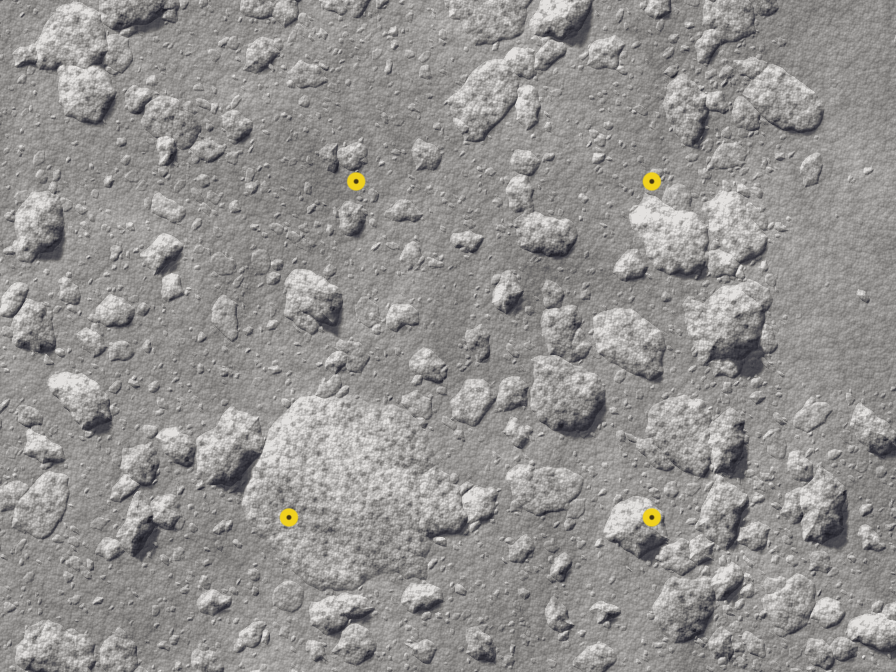
This texture is drawn by a WebGL 1 fragment shader. Its source:

```glsl
precision highp float;
uniform vec2 u_resolution;

vec2 hash2(vec2 p) {
  vec3 q = fract(p.xyx * vec3(0.1031, 0.1030, 0.0973));
  q += dot(q, q.yzx + 33.33);
  return fract((q.xx + q.yz) * q.zy);
}

mat2 rotation(float a) {
  return mat2(cos(a), sin(a), -sin(a), cos(a));
}

// Cellular noise: distance to the nearest scattered point
float cells(vec2 p) {
  vec2 base = floor(p);
  float nearest = 2.0;
  for (int j = -1; j <= 1; j++)
    for (int i = -1; i <= 1; i++) {
      vec2 id = base + vec2(float(i), float(j));
      vec2 d = id + hash2(id) - p;
      nearest = min(nearest, dot(d, d));
    }
  return sqrt(nearest);
}

float grain(vec2 p) {
  float sum = 0.0, amplitude = 0.5;
  for (int i = 0; i < 3; i++) {
    sum += amplitude * (0.48 - cells(p));
    p = rotation(0.9) * p * 2.05 + 17.3;
    amplitude *= 0.7;
  }
  return sum;
}

// Broad mottling from layered, bent sines
float mottle(vec2 p) {
  float sum = 0.0, amplitude = 0.5;
  for (int i = 0; i < 5; i++) {
    p = rotation(1.1) * p * 1.7 + 2.3;
    p += 0.6 * sin(p.yx * 1.3 + float(i));
    sum += amplitude * sin(p.x) * sin(p.y);
    amplitude *= 0.8;
  }
  return sum;
}

// Depth inside an angular, elongated convex outline
float stoneDepth(vec2 q, float radius, vec2 seed) {
  vec2 shape = hash2(seed + 3.7);
  q = rotation(shape.x * 6.28) * q;
  q.y *= 1.0 + 0.7 * shape.y;
  float edge = length(q) - radius;
  for (int k = 0; k < 6; k++) {
    vec2 r = hash2(seed + 11.3 * float(k + 1));
    float a = (float(k) + 0.7 * r.x) * 1.047;
    edge = max(edge, dot(q, vec2(cos(a), sin(a))) - radius * (0.7 + 0.35 * r.y));
  }
  return -edge;
}

// Bare earth beside the wall at the upper right
float bareEarth(vec2 p) {
  return smoothstep(1.14, 1.18, p.x) * smoothstep(0.40, 0.46, p.y);
}

// One scatter of stones: x is height, y is tone
vec2 stoneLayer(vec2 p, float size, float cover, float salt) {
  vec2 base = floor(p / size), best = vec2(0.0);
  for (int j = -1; j <= 1; j++)
    for (int i = -1; i <= 1; i++) {
      vec2 id = base + vec2(float(i), float(j));
      vec2 seed = id + salt, kind = hash2(seed + 71.9);
      vec2 centre = (id + 0.15 + 0.7 * hash2(seed)) * size;
      float wall = exp(-pow((centre.x - 1.09) / 0.06, 2.0));
      float radius = size * (0.28 + 0.2 * kind.y);
      vec2 q = p - centre;
      float chance = (cover + 0.4 * wall) * (1.0 - 0.93 * bareEarth(centre));
      if (kind.x < chance && length(q) < radius * 1.1) {
        vec2 look = hash2(seed + 29.1);
        float cap = radius * mix(0.15, 1.1, look.x);
        float depth = max(stoneDepth(q, radius, seed), 0.0);
        float height = cap * (1.0 - exp(-1.7 * depth / cap));
        if (height > best.x) best = vec2(height, look.y);
      }
    }
  return best;
}

vec2 higher(vec2 a, vec2 b) {
  return a.x > b.x ? a : b;
}

vec2 terrain(vec2 p) {
  p += 0.004 * sin(p.yx * 37.0 + vec2(0.0, 2.0))
     + 0.002 * sin(p.yx * 101.0 + p * 37.0)
     + 0.001 * sin(p.yx * 263.0 - p * 90.0);
  vec2 ground = stoneLayer(p, 0.15, 0.6, 5.0);
  ground = higher(ground, stoneLayer(p, 0.073, 0.55, 140.0));
  ground = higher(ground, stoneLayer(p, 0.026, 0.3, 310.0));
  ground = higher(ground, stoneLayer(p, 0.012, 0.28, 520.0));
  vec2 q = p - vec2(0.51, 0.27);
  float slab = max(0.145 - length(q) + 0.012 * sin(q.x * 40.0) * cos(q.y * 31.0), 0.0);
  return higher(ground, vec2(0.026 * (1.0 - exp(-slab * 45.0)), 0.5));
}

void main() {
  vec2 p = gl_FragCoord.xy / u_resolution.y;
  vec2 toLight = normalize(vec2(-0.55, 0.83));
  vec2 here = terrain(p), ahead = p + toLight * 0.0025;
  float rock = smoothstep(0.0, 0.012, here.x);

  // Slope towards the sun, on stones and on the fine grit
  float slope = (here.x - terrain(ahead).x) / 0.0025;
  float rough = grain(p * 62.0);
  float bump = rough - grain(ahead * 62.0);
  float light = 0.555 + 0.07 * mottle(p * 5.0) + 0.15 * rough + 0.28 * bump;
  light += rock * (0.02 + 0.11 * here.y + 0.1 * mottle(p * 17.0) + 0.15 * rough + 0.15 * bump);
  light += 0.2 * clamp(slope, -1.4, 0.9);

  // Pits in the stone faces
  light -= rock * 0.14 * smoothstep(0.35, 0.12, cells(p * 62.0 + 4.0));

  // Cast shadows
  float blocked = 0.0;
  for (int i = 1; i <= 6; i++) {
    float reach = 0.0018 * float(i * i);
    blocked = max(blocked, terrain(p + toLight * reach).x - here.x - reach * 0.62);
  }
  float shadow = smoothstep(0.0, 0.007, blocked);
  light = mix(light, 0.24 + 0.3 * (light - 0.5), shadow * 0.93);
  light = clamp(light, 0.12, 0.88);
  vec3 tint = mix(vec3(0.0, 0.0, 0.03), vec3(0.008, 0.0, -0.008), smoothstep(0.2, 0.5, light));
  vec3 color = light + tint;

  // Yellow survey discs
  for (int i = 0; i < 4; i++) {
    vec2 corner = vec2(mod(float(i), 2.0), floor(float(i) / 2.0));
    vec2 spot = vec2(0.43, 0.23) + corner * vec2(0.54, 0.5) + vec2(0.1, 0.0) * corner.y * (1.0 - corner.x);
    float d = length(p - spot);
    vec3 disc = mix(vec3(0.25, 0.2, 0.08), vec3(0.94, 0.82, 0.12), smoothstep(0.002, 0.005, d));
    color = mix(disc, color, smoothstep(0.012, 0.015, d));
  }
  gl_FragColor = vec4(color, 1.0);
}
```
